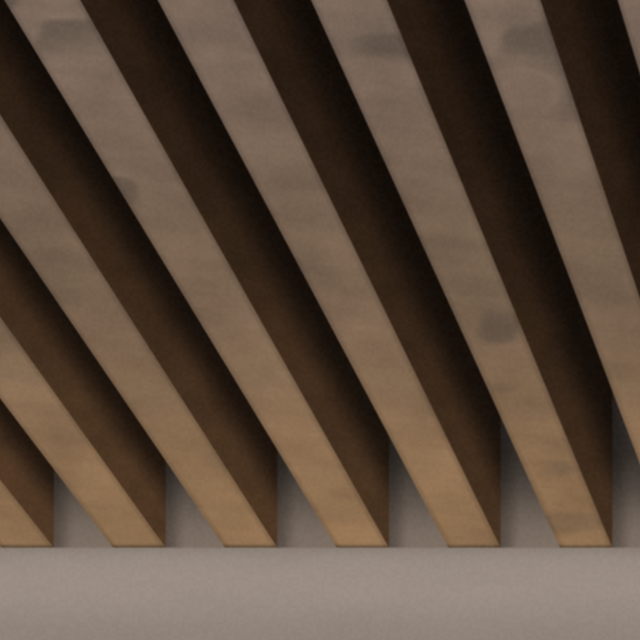
A Shadertoy shader for this pattern:

```glsl
// Slanted timber slats seen from below, fanning in perspective and ending at a pale wall.
// Slat edges are straight lines of a linear fan, so one fract-like coordinate gives
// every slat; side faces, gap shadows, wall and worn grain are layered over it.

float hash(vec2 p) {
    p = fract(p * vec2(0.1031, 0.1137));
    p += dot(p, p.yx + 33.33);
    return fract((p.x + p.y) * p.x * 7.31);
}

float noise(vec2 p) {
    vec2 i = floor(p), f = fract(p);
    f = f * f * (3.0 - 2.0 * f);
    return mix(mix(hash(i), hash(i + vec2(1, 0)), f.x),
               mix(hash(i + vec2(0, 1)), hash(i + vec2(1, 1)), f.x), f.y);
}

float fbm(vec2 p) {
    float sum = 0.0, amp = 0.5;
    for (int i = 0; i < 4; i++) {
        sum += amp * noise(p);
        p = p * 2.03 + 17.1;
        amp *= 0.5;
    }
    return sum;
}

// Lit underside: grey at the top, tan at the bottom, with cross streaks and smudges
vec3 undersideColor(vec2 p, float slat) {
    vec2 q = p + vec2(slat * 3.7 + 40.0, slat * 5.3 + 40.0);
    vec3 col = mix(vec3(0.465, 0.395, 0.345), vec3(0.455, 0.375, 0.305), smoothstep(0.0, 0.45, p.y));
    col = mix(col, vec3(0.555, 0.435, 0.315), smoothstep(0.4, 0.83, p.y));
    float streak = fbm(vec2(q.x * 7.0, q.y * 34.0 - q.x * 4.0));
    float blotch = fbm(q * 13.0);
    float smudge = smoothstep(0.62, 0.85, noise(vec2(q.x * 11.0, q.y * 24.0)))
                 * smoothstep(0.45, 0.75, noise(q * 6.0 + 9.0));
    col *= 1.0 + 0.17 * (streak - 0.47) + 0.16 * (blotch - 0.47);
    col *= 0.97 + 0.06 * hash(vec2(slat + 20.0, 3.0));
    return mix(col, vec3(0.31, 0.27, 0.235), 0.5 * smudge * (1.0 - 0.6 * smoothstep(0.5, 0.8, p.y)));
}

// Side face: brown by its own slat, sinking to black beside the next one
vec3 sideColor(vec2 p, float across) {
    float glow = smoothstep(0.15, 1.0, p.y + 0.3 * (0.5 - p.x));
    vec3 brown = mix(vec3(0.165, 0.113, 0.073), vec3(0.31, 0.22, 0.145), glow);
    brown *= 0.88 + 0.25 * fbm(p * vec2(16.0, 22.0));
    float shade = smoothstep(0.25, 0.92, across + 0.15 * (p.x - 0.5));
    return mix(brown, vec3(0.065, 0.043, 0.028), shade * (0.95 - 0.25 * glow));
}

void mainImage(out vec4 fragColor, in vec2 fragCoord) {
    vec2 p = fragCoord / iResolution.xy;
    p.y = 1.0 - p.y; // measured down from the top
    float soft = max(0.0028, 0.8 / iResolution.x);
    float wallTop = 0.8555;

    // Fan coordinate: whole numbers fall on the left edges of slats
    float pitch = 0.2396 - 0.0761 * p.y;
    float u = (p.x - 0.0065 - 0.607 * p.y) / pitch;
    float width = 0.497 - 0.032 * p.y;
    float centered = u - 0.5 * width;
    float slat = floor(centered + 0.5);
    float gap = floor(centered);

    // Side faces and gaps
    float across = clamp((u - gap - width) / (1.0 - width), 0.0, 1.0);
    vec3 col = sideColor(p, across);

    // Shaded wall seen between the slat ends
    vec3 wall = vec3(0.602, 0.55, 0.51) * (0.985 + 0.03 * fbm(p * vec2(9.0, 30.0)));
    wall *= 1.0 - 0.07 * smoothstep(0.92, 1.0, p.y);
    float endX = 0.5258 + 0.1745 * (gap + 0.4696);
    float recess = mix(0.33, 0.8, smoothstep(0.69, wallTop, p.y));
    recess *= mix(0.72, 1.0, smoothstep(0.0, 0.035, p.x - endX));
    col = mix(col, wall * recess * vec3(1.0, 0.97, 0.94), smoothstep(-soft, soft, p.x - endX));

    // Lit undersides, slightly darkened along their edges
    float edge = (0.5 * width - abs(centered - slat)) * pitch;
    vec3 lit = undersideColor(p, slat) * mix(0.87, 1.0, smoothstep(0.0, 0.012, edge));
    float onSlat = smoothstep(-soft, soft, edge);
    col = mix(col, lit, onSlat);

    // Thin shadow under the slat ends, then the open wall
    float below = p.y - wallTop;
    col *= 1.0 - 0.35 * onSlat * exp(-pow(below / 0.004, 2.0));
    wall *= 1.0 - 0.13 * exp(-max(below, 0.0) / 0.012);
    col = mix(col, wall, smoothstep(-soft, soft, below));

    // Fine speckle
    col += 0.018 * (noise(p * 230.0) - 0.5);
    fragColor = vec4(col, 1.0);
}
```
